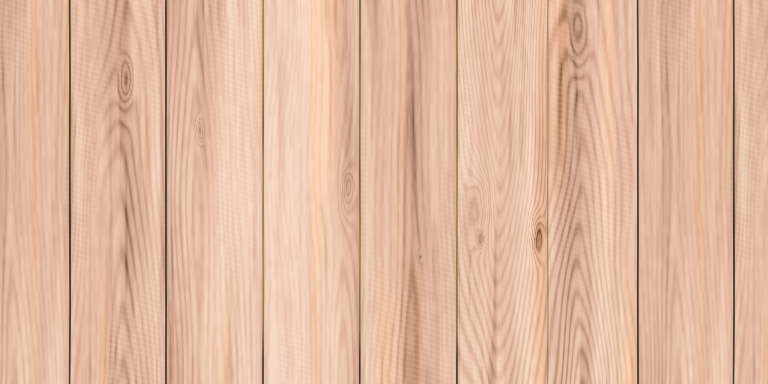
Write a Shadertoy shader that draws this texture.

```glsl
const float PERIOD = 1.729;
// Plank borders inside one period of seven boards
const float EDGES[8] = float[](0.0, 0.25, 0.503, 0.755, 1.008, 1.245, 1.479, PERIOD);

// Per board: base tone, dark band centre, band width, band strength
const vec4 BANDS[7] = vec4[](
    vec4(0.72, 0.58, 0.16, 0.9), vec4(0.35, 0.12, 0.35, 0.85),
    vec4(0.1, 0.88, 0.2, 1.15), vec4(0.85, 0.55, 0.16, 0.9),
    vec4(0.6, 0.6, 0.4, 0.25), vec4(0.6, 0.22, 0.22, 0.9),
    vec4(0.85, 0.35, 0.2, 0.6));

// Per board: arch centre, arch pull (negative points down), line contrast
const vec3 ARCHES[7] = vec3[](
    vec3(0.58, 7.0, 0.5), vec3(0.3, 2.0, 0.5), vec3(0.8, 1.0, 0.35),
    vec3(0.5, 1.0, 0.5), vec3(0.42, -14.0, 0.95), vec3(0.35, 10.0, 0.8),
    vec3(0.4, 2.0, 0.4));

// Knots: centre and radii, with their darkness
const vec4 KNOTS[8] = vec4[](
    vec4(1.055, 0.466, 0.035, 0.09), vec4(1.222, 0.38, 0.018, 0.06),
    vec4(0.724, 0.505, 0.017, 0.06), vec4(0.339, 0.66, 0.01, 0.03),
    vec4(1.07, 0.38, 0.012, 0.025), vec4(0.145, 0.78, 0.02, 0.07),
    vec4(0.912, 0.33, 0.005, 0.01), vec4(1.325, 0.92, 0.03, 0.1));
const float KNOT_DARK[8] = float[](0.5, 2.3, 0.4, 0.8, 1.5, 0.5, 1.3, 0.5);

float hash(vec2 p) {
    vec3 q = fract(vec3(p.xyx) * 0.1031);
    q += dot(q, q.yzx + 33.33);
    return fract((q.x + q.y) * q.z);
}

float noise(vec2 p) {
    vec2 i = floor(p), f = fract(p);
    f = f * f * (3.0 - 2.0 * f);
    return mix(mix(hash(i), hash(i + vec2(1, 0)), f.x),
               mix(hash(i + vec2(0, 1)), hash(i + vec2(1, 1)), f.x), f.y);
}

vec3 woodRamp(float tone) {
    vec3 color = mix(vec3(0.96, 0.83, 0.74), vec3(0.90, 0.74, 0.64), clamp(tone, -0.25, 1.0));
    color = mix(color, vec3(0.81, 0.64, 0.54), clamp(tone - 1.0, 0.0, 1.0));
    color = mix(color, vec3(0.67, 0.51, 0.40), clamp(tone - 2.0, 0.0, 1.0));
    return mix(color, vec3(0.40, 0.28, 0.19), clamp(tone - 3.0, 0.0, 1.0));
}

float boardTone(vec2 p, int board) {
    float left = EDGES[board], right = EDGES[board + 1];
    vec2 seed = vec2(float(board) * 37.0, float(board) * 11.0);

    // Knots push the fibres aside and add rings
    float x = p.x, rings = 0.0, knotTone = 0.0;
    for (int i = 0; i < 8; i++) {
        vec4 knot = KNOTS[i];
        if (knot.x < left || knot.x > right) continue;
        vec2 d = (p - knot.xy) / knot.zw;
        d += 0.35 * (vec2(noise(p * 25.0), noise(p * 25.0 + 9.0)) - 0.5);
        float pull = exp(-dot(d, d));
        x -= (p.x - knot.x) * pull;
        rings += 3.5 * pull;
        knotTone += KNOT_DARK[i] * exp(-2.5 * dot(d, d));
    }

    // Growth lines, bent into arches
    vec3 arch = ARCHES[board];
    float q = x - mix(left, right, arch.x);
    q += 0.022 * (noise(vec2(2.0, p.y * 3.5) + seed) - 0.5);
    rings += 70.0 * sqrt(q * q + 0.0002) + arch.y * (p.y - 0.35) * exp(-q * q / 0.0144);
    rings += 3.0 * noise(vec2(x * 14.0, p.y * 2.0) + seed);
    float line = 0.5 + 0.5 * sin(6.2832 * rings);
    float contrast = arch.z * (0.35 + 1.1 * noise(vec2(x * 18.0, p.y * 1.6) + seed + 5.0));

    // Broad dark band that wanders along the board
    vec4 band = BANDS[board];
    float across = (x - left) / (right - left);
    across += 0.22 * (noise(vec2(across * 2.0, p.y * 2.2) + seed) - 0.5);
    float offset = (across - band.y) / band.z;
    float shade = band.w * exp(-offset * offset);
    float tone = band.x + shade + knotTone;
    tone += contrast * (0.6 + 0.6 * shade) * (1.7 * line * line - 0.5);

    // Streaks, fibres and pores
    tone += 1.0 * (noise(vec2(x * 40.0, p.y * 1.8) + seed) - 0.5);
    tone += 0.65 * (noise(vec2(x * 110.0, p.y * 5.0) + seed) - 0.5);
    tone += 0.45 * (noise(vec2(p.x * 190.0, p.y * 35.0) + seed) - 0.5);
    float streak = noise(vec2(x * 75.0, p.y * 3.0) + seed + 17.0);
    tone += 0.8 * smoothstep(0.72, 0.95, streak);

    // Faint slanted saw marks
    float sawn = smoothstep(0.45, 0.7, noise(p * vec2(7.0, 2.0) + seed));
    return tone + 0.09 * sawn * sin(450.0 * (p.y + 0.3 * p.x));
}

void mainImage(out vec4 fragColor, in vec2 fragCoord) {
    vec2 p = fragCoord / iResolution.y;
    p.x = mod(p.x - 0.182, PERIOD);
    float pixel = 1.0 / iResolution.y;

    int board = 0;
    for (int i = 1; i < 7; i++) if (p.x > EDGES[i]) board = i;
    vec3 color = woodRamp(boardTone(p, board));

    // Warm tint along the boards
    float warmth = noise(vec2(p.x * 22.0, p.y * 1.2) + 60.0);
    color *= mix(vec3(1.0), vec3(1.01, 0.98, 0.93), smoothstep(0.55, 0.9, warmth));

    // Narrow gaps, some amber where light reaches them
    for (int i = 0; i < 8; i++) {
        float wander = 0.0015 * (noise(vec2(p.y * 5.0, float(i) * 7.0)) - 0.5);
        float d = abs(p.x - EDGES[i] - wander);
        float amber = (i >= 2 && i <= 4) ? smoothstep(0.05, 0.15, p.y) : 0.0;
        amber *= 0.45 + 0.55 * noise(vec2(p.y * 9.0, float(i) * 3.0));
        vec3 gapColor = mix(vec3(0.24, 0.16, 0.11), vec3(0.68, 0.50, 0.30), amber);
        float gap = 1.0 - smoothstep(0.0018 - 0.5 * pixel, 0.0018 + 0.7 * pixel, d);
        float strength = i == 5 ? 0.25 : 0.92;
        color *= 1.0 - 0.12 * strength * exp(-d * 180.0);
        color = mix(color, gapColor, gap * strength);
    }
    fragColor = vec4(color, 1.0);
}
```
